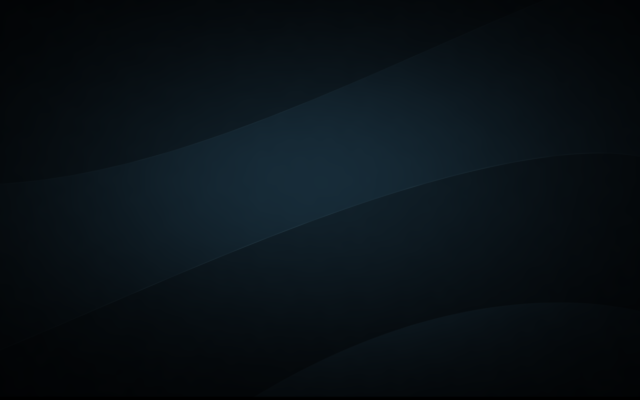
Reproduce this background procedurally as a Shadertoy shader.

```glsl
// Dark blue backdrop: a soft elliptical glow seen through sweeping layers.
// Each layer is bounded by a polynomial curve, has its own brightness,
// and carries a faint, uneven highlight along its rim.

const vec3 SHADOW = vec3(0.004, 0.008, 0.012);
const vec3 GLOW = vec3(0.086, 0.162, 0.208);
const vec3 RIM = vec3(0.055, 0.075, 0.080);

// Cubic with coefficients ordered from constant to third power.
float cubic(float x, vec4 k) {
    return k.x + x * (k.y + x * (k.z + x * k.w));
}

// Elliptical Gaussian falloff.
float softGlow(vec2 p, vec2 center, vec2 radius) {
    vec2 q = (p - center) / radius;
    return exp(-dot(q, q));
}

// Signed height above a curve, corrected for its slope and the aspect ratio.
float curveDistance(vec2 p, float height, float slope, float aspect) {
    float s = slope / aspect;
    return (p.y - height) / sqrt(1.0 + s * s);
}

// Smooth coverage of the area above a curve.
float above(float dist, float pixel) {
    return smoothstep(-pixel, pixel, dist);
}

// Thin bright line that fades on both sides.
float rimLine(float dist, float pixel) {
    float w = max(0.0018, 0.6 * pixel);
    return exp(-dist * dist / (w * w));
}

float hash(vec2 p) {
    return fract(sin(dot(p, vec2(127.1, 311.7))) * 43758.5);
}

// Smooth value noise.
float noise(vec2 p) {
    vec2 i = floor(p);
    vec2 f = fract(p);
    f = f * f * (3.0 - 2.0 * f);
    float low = mix(hash(i), hash(i + vec2(1.0, 0.0)), f.x);
    float high = mix(hash(i + vec2(0.0, 1.0)), hash(i + 1.0), f.x);
    return mix(low, high, f.y);
}

void mainImage(out vec4 fragColor, in vec2 fragCoord) {
    vec2 uv = fragCoord / iResolution.xy;
    float aspect = iResolution.x / iResolution.y;
    float pixel = 1.0 / iResolution.y;

    // Layer boundaries; the lower two droop near the right border.
    float droop = 0.025 * pow(uv.x, 14.0);
    float upperEdge = cubic(uv.x, vec4(0.54, 0.095, 0.911, -0.456));
    float middleEdge = cubic(uv.x, vec4(0.125, 0.665, 0.138, -0.294)) - droop;
    float crest = uv.x - 0.885;
    float lowerEdge = 0.245 - crest * crest - 0.4 * droop;

    float upper = curveDistance(uv, upperEdge, 0.55, aspect);
    float middle = curveDistance(uv, middleEdge, 0.60, aspect);
    float lower = curveDistance(uv, lowerEdge, -2.0 * crest, aspect);

    // Brightness of each layer, stacked from bottom to top.
    float shade = mix(1.35, 0.75, above(lower, pixel));
    shade = mix(shade, 1.0, above(middle, pixel));
    shade = mix(shade, 0.72, above(upper, pixel));

    // Glow and uneven rim highlights.
    float light = softGlow(uv, vec2(0.485, 0.55), vec2(0.405, 0.38));
    float glint = mix(0.35, 1.0, noise(vec2(uv.x * 45.0, 3.0)));
    float rim = 0.35 * rimLine(upper, pixel)
              + 0.65 * rimLine(middle, pixel)
              + 0.30 * rimLine(lower, pixel);
    vec3 color = SHADOW + GLOW * light * shade + RIM * rim * glint * (0.1 + light);

    // Faint soft mottling.
    float mottle = noise(uv * vec2(aspect, 1.0) * 40.0) - 0.5;
    color += mottle * 0.004 * vec3(0.7, 1.0, 1.0);

    // Black strip along the bottom border.
    color *= smoothstep(0.008 - pixel, 0.008 + pixel, uv.y);
    fragColor = vec4(max(color, 0.0), 1.0);
}
```
